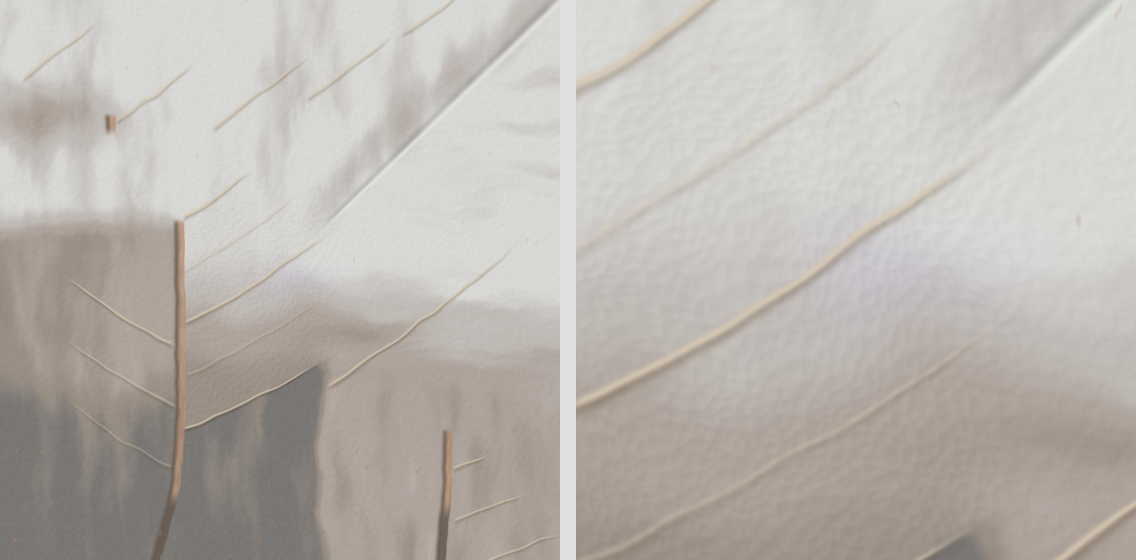
Left: the whole. Right: its middle third, enlarged.
Reproduce this texture procedurally as a three.js fragment shader.

```glsl
varying vec2 vUv;

const vec3 SLATE = vec3(0.475, 0.465, 0.455);
const vec3 TAUPE = vec3(0.60, 0.56, 0.52);
const vec3 BEIGE = vec3(0.68, 0.64, 0.61);
const vec3 ASH = vec3(0.75, 0.73, 0.71);
const vec3 PAPER = vec3(0.845, 0.845, 0.835);
const vec3 VEIN = vec3(0.85, 0.79, 0.70);
const vec3 RIB = vec3(0.88, 0.89, 0.86);
const vec3 BARK = vec3(0.70, 0.57, 0.47);
const vec3 SHADE = vec3(0.40, 0.35, 0.31);
const vec3 RUST = vec3(0.68, 0.51, 0.39);
const float VEIN_WIDTH = 0.0021;
const float STREAKS = 0.42;
const float GRAIN = 0.05;
const float PEBBLES = 120.0;
const float FLECKS = 46.0;

float hash(vec2 p) { return fract(sin(dot(p, vec2(127.1, 311.7))) * 43758.5453); }
float bell(float x) { return exp(-x * x); }
float ramp(float a, float b, float x) { return smoothstep(a, b, x); }
float blob(vec2 p, vec2 c, vec2 size) { return bell(length((p - c) / size)); }
float stemBend(float y) { return -0.72 * pow(max(0.25 - y, 0.0), 2.0); }

float noise(vec2 p) {
  vec2 i = floor(p), f = fract(p), e = vec2(1, 0);
  f = f * f * (3.0 - 2.0 * f);
  return mix(mix(hash(i), hash(i + e), f.x), mix(hash(i + e.yx), hash(i + 1.0), f.x), f.y);
}

float fbm(vec2 p) {
  float sum = 0.0, amp = 0.53;
  for (int i = 0; i < 4; i++) {
    sum += amp * noise(p);
    p = mat2(1.6, 1.2, -1.2, 1.6) * p + 3.7;
    amp *= 0.5;
  }
  return sum;
}

// Distance to the nearest jittered cell centre
float pebble(vec2 p) {
  float d = 2.0;
  for (int k = 0; k < 9; k++) {
    vec2 c = floor(p) + vec2(mod(float(k), 3.0), floor((float(k) + 0.5) / 3.0)) - 1.0;
    d = min(d, length(c + vec2(hash(c), hash(c + 19.0)) - p));
  }
  return d;
}

// Curved vein: x is the crest, y its cast shadow
vec2 vein(vec2 p, vec2 root, float run, float slope, float bend) {
  float x = p.x - root.x, u = x / run;
  float d = (p.y - root.y - x * (slope + bend * x)) / length(vec2(1, slope + 2.0 * bend * x));
  float s = d / (VEIN_WIDTH * mix(1.15, 0.65, clamp(u, 0.0, 1.0)));
  return ramp(-0.02, 0.04, u) * (1.0 - ramp(0.75, 1.02, u)) * vec2(bell(s), bell(0.63 * s + 1.1));
}

// Upright stem: bark above, dark tail below
vec3 drawStem(vec3 col, vec2 p, float x, float top, float barkEnd, float tail) {
  float d = (p.x - x + 0.003 * noise(p.yy * 30.0) - 0.0015) / 0.0075;
  float span = (1.0 - ramp(top - 0.012, top, p.y)) * ramp(tail - 0.01, tail + 0.01, p.y);
  vec3 skin = BARK + 0.16 * (fbm(p * vec2(260, 35)) - 0.5);
  skin = mix(SHADE, skin, ramp(barkEnd - 0.02, barkEnd + 0.02, p.y));
  col = mix(col, skin, 0.85 * span * (1.0 - ramp(0.75, 1.2, abs(d))));
  return mix(col, SHADE, 0.75 * span * bell((d + 1.0) / 0.55));
}

void main() {
  vec2 p = vUv, q = p + 0.045 * (vec2(fbm(p * 9.0), fbm(p * 9.0 + 7.0)) - 0.5);
  float stemX = 0.323 + stemBend(p.y), dx = p.x - 0.325;
  float ribD = (q.y - 0.96 * q.x - 0.035) * 0.72;

  // Broad tones left of the stem, on the leaf, and to the right
  float left = mix(0.03, 0.32, ramp(0.24, 0.37, q.y)) + 0.2 * ramp(0.08, 0.28, q.x) * ramp(0.1, 0.35, q.y);
  left = mix(left, 0.97, ramp(0.57, 0.635, q.y));
  float aboveLeaf = ramp(-0.008, 0.008, p.y - 0.235 - dx * (0.36 + 0.5 * dx));
  float middle = mix(0.03, mix(0.28, 0.95, ramp(0.28, 0.58, q.y)), aboveLeaf);
  float soft = mix(0.012, 0.06, ramp(0.3, 0.42, p.y));
  float tone = mix(left, middle, ramp(-0.004, 0.004, p.x - stemX));
  tone = mix(tone, mix(0.46, 1.0, ramp(0.27, 0.56, q.y)), ramp(-soft, soft, q.x - 0.575));
  tone -= 0.5 * blob(q, vec2(0.07, 0.79), vec2(0.13, 0.055)) + 0.3 * blob(q, vec2(0.64, 0.42), vec2(0.11, 0.06));
  tone -= 0.25 * ramp(0.5, 0.65, p.x) * bell(ribD / 0.035 - 1.0);

  // Streaks hang down on the left and lie flat on the right
  float flatSide = (1.0 - ramp(-0.02, 0.02, ribD)) * ramp(0.28, 0.36, p.y);
  float streak = mix(fbm(q * vec2(26, 7)), fbm(q * vec2(6, 27)), flatSide) - 0.5;
  float leaf = ramp(0.0, 0.02, p.x - stemX) * (1.0 - ramp(0.57, 0.64, p.x)) * aboveLeaf * (1.0 - ramp(0.6, 0.69, p.y));
  tone += STREAKS * streak * (1.0 - 0.75 * leaf);
  vec3 col = mix(mix(SLATE, TAUPE, ramp(0.0, 0.25, tone)), BEIGE, ramp(0.25, 0.5, tone));
  col = mix(mix(col, ASH, ramp(0.5, 0.75, tone)), PAPER, ramp(0.75, 1.0, tone));
  col.b += 0.04 * blob(q, vec2(0.52, 0.5), vec2(0.06, 0.03));

  // Paper grain and pebbled leaf skin
  vec2 light = vec2(0.0018, -0.0018);
  float grain = fbm(p * 150.0) - fbm((p + light) * 150.0);
  float bump = pebble((q + light) * PEBBLES) - pebble(q * PEBBLES);
  col += GRAIN * mix(grain, 0.5 * grain + 0.9 * bump, leaf);

  // Vein families
  vec2 v = p + 0.006 * (vec2(noise(p * 28.0), noise(p * 28.0 + 5.0)) - 0.5);
  vec2 veins = vein(v, vec2(0.585, 0.312), 0.35, 0.62, 0.39);
  for (int i = 0; i < 5; i++) {
    float k = float(i), run = 0.28 - 0.02 * pow(abs(k - 1.2), 2.0), faint = 1.0 - 0.6 * mod(k, 2.0);
    vec2 start = vec2(0.04 + 0.17 * k, 0.77 + 0.032 * pow(abs(k - 1.7), 2.0));
    veins = max(veins, faint * vein(v, vec2(0.328, 0.235 + 0.094 * k), run, 0.36 + 0.07 * k, 0.5));
    veins = max(veins, 0.85 * vein(v, start, 0.13 + 0.05 * hash(vec2(k, 2)), 0.68, 0.4));
    if (i > 2) continue;
    veins = max(veins, (0.9 - 0.25 * k) * vein(v * vec2(-1, 1), vec2(-0.312, 0.385 - 0.11 * k), 0.2, 0.45, 0.9));
    veins = max(veins, 0.8 * vein(v, vec2(0.81, 0.165 - 0.095 * k), 0.06 + 0.07 * k, 0.38, 0.0));
  }
  col = mix(col * (1.0 - veins.y * vec3(0.14, 0.17, 0.21)), VEIN, veins.x * 0.8);

  // Pale midrib, widening toward the corner
  float along = clamp((p.x - 0.56) / 0.44, 0.0, 1.0), ribOn = ramp(0.0, 0.14, along);
  float s = (p.y - 0.96 * p.x - 0.035) * 0.72 / mix(0.0028, 0.006, along);
  col = mix(col * (1.0 - 0.13 * ribOn * bell(0.7 * s - 1.26)), RIB, ribOn * bell(s) * 0.9);

  col = drawStem(col, p, stemX, 0.61, 0.11, -0.1);
  col = drawStem(col, p, 0.803 + 0.35 * stemBend(p.y), 0.237, 0.09, -0.1);
  col = drawStem(col, p, 0.199, 0.8, 0.7, 0.765);

  // Rust flecks, dense on the lower ground
  vec2 g = (p + 0.012 * noise(p * 90.0)) * FLECKS * vec2(1, 0.7), cell = floor(g);
  vec2 off = (fract(g) - 0.3 - 0.4 * vec2(hash(cell), hash(cell + 8.0))) * vec2(1.6, 0.8);
  float ground = (1.0 - ramp(0.2, 0.34, p.y)) * (1.0 - leaf);
  float fleck = step(hash(cell + 31.0), 0.06 + 0.34 * ground) * (1.0 - ramp(0.05, 0.16, length(off)));
  col = mix(col, RUST, fleck * (0.2 + 0.35 * ground) * hash(cell + 4.0));
  gl_FragColor = vec4(col, 1.0);
}
```
